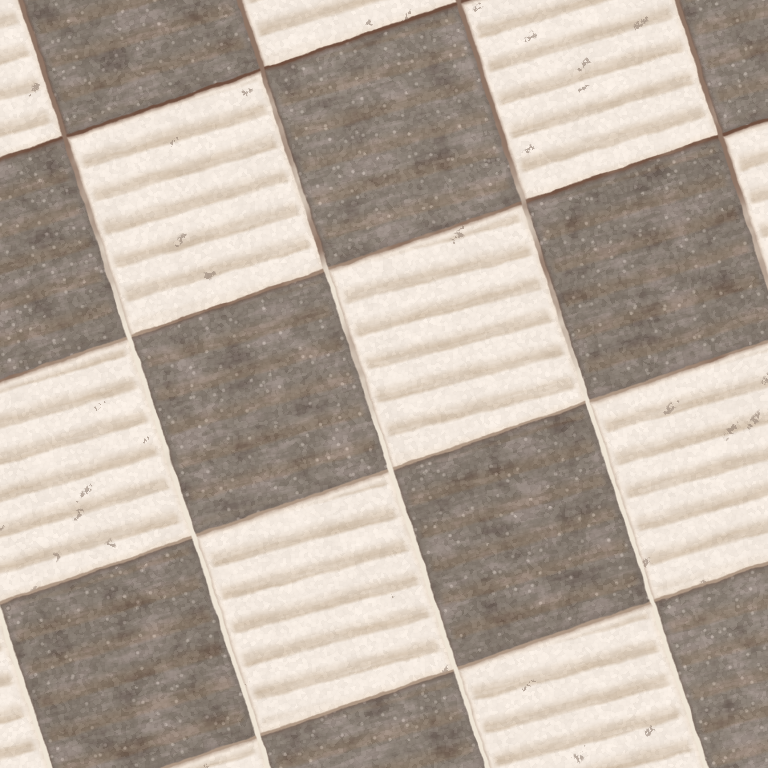
Reproduce this texture procedurally as a Shadertoy shader.

```glsl
const vec2 ORIGIN = vec2(0.509, 0.389);      // one tile corner
const vec2 STEP_ACROSS = vec2(0.2565, 0.0875);
const vec2 STEP_UP = vec2(-0.084, 0.2600);
const float TILE_SIZE = 0.272;
const float RIDGES = 6.0;                     // per tile
const float RIDGE_TILT = 0.055;
const float JOINT_ACROSS = 0.007;             // half widths, in tiles
const float JOINT_UP = 0.011;
const float RIM = 0.045;
const float GRAIN_SCALE = 190.0;
const float CHIP_SCALE = 20.0;
const float FLECK_SCALE = 85.0;

const vec3 CREAM = vec3(0.96, 0.92, 0.88);
const vec3 TAN = vec3(0.82, 0.75, 0.67);
const vec3 RIM_TAN = vec3(0.90, 0.83, 0.75);
const vec3 SLATE = vec3(0.53, 0.49, 0.45);
const vec3 SLATE_LIGHT = vec3(0.60, 0.55, 0.52);
const vec3 SLATE_DARK = vec3(0.45, 0.40, 0.37);
const vec3 GROUT = vec3(0.94, 0.90, 0.84);
const vec3 RUST = vec3(0.43, 0.31, 0.25);
const vec3 CHIP = vec3(0.58, 0.51, 0.46);

vec2 hash22(vec2 p) {
    vec3 q = fract(p.xyx * vec3(0.1031, 0.1030, 0.0973));
    q += dot(q, q.yzx + 33.33);
    return fract((q.xx + q.yz) * q.zy);
}

// Nearest feature: distance and random id
vec2 cellular(vec2 p) {
    vec2 cell = floor(p), nearest = vec2(8.0, 0.0);
    for (int y = -1; y <= 1; y++)
    for (int x = -1; x <= 1; x++) {
        vec2 c = cell + vec2(x, y);
        float d = length(c + hash22(c) - p);
        if (d < nearest.x) nearest = vec2(d, hash22(c + 71.0).x);
    }
    return nearest;
}

// Layered sines, roughly -1 to 1
float waves(vec2 p) {
    float sum = 0.0, amp = 0.5;
    for (int i = 0; i < 5; i++) {
        sum += amp * sin(p.x + 1.7 * sin(p.y)) * cos(p.y - 1.3 * sin(p.x));
        p = mat2(1.5, 1.1, -1.1, 1.5) * p + 2.3;
        amp *= 0.62;
    }
    return sum;
}

void mainImage(out vec4 fragColor, in vec2 fragCoord) {
    vec2 p = fragCoord / iResolution.y;
    float aa = 1.0 / (iResolution.y * TILE_SIZE);

    // Skewed tile grid with slightly uneven edges
    vec2 grid = inverse(mat2(STEP_ACROSS, STEP_UP)) * (p - ORIGIN);
    grid += 0.006 * vec2(waves(p * 45.0), waves(p * 45.0 + 9.0));
    vec2 tile = floor(grid);
    vec2 local = grid - tile;
    vec2 variation = hash22(tile + 40.0);
    vec2 edge = min(local, 1.0 - local);
    float inner = min(edge.x, edge.y);
    bool isLight = mod(tile.x + tile.y, 2.0) < 0.5;

    // Ridges: sharp below, fading upward
    float tilt = RIDGE_TILT + 0.04 * (variation.x - 0.5);
    float height = local.y + tilt * local.x + 0.003 * waves(p * 60.0);
    float phase = fract(RIDGES * height + 0.3 * variation.y);
    float shade = smoothstep(0.0, 0.12, phase) * (1.0 - smoothstep(0.2, 0.62, phase));
    shade *= smoothstep(RIM * 0.4, RIM * 1.4, inner);

    // Surface texture
    float mottle = waves(p * 32.0 + 5.0 * variation);
    float streak = waves(vec2(local.x * 5.0, height * 45.0) + 8.0 * variation);
    vec2 grain = cellular(p * GRAIN_SCALE);
    float speckle = grain.y - 0.5 + 0.4 * (0.45 - grain.x);
    vec3 color;

    if (isLight) {
        color = mix(CREAM, TAN, shade * clamp(0.78 + 0.3 * streak, 0.0, 1.0));
        color = mix(color, RIM_TAN, 0.6 * (1.0 - smoothstep(0.0, RIM, inner)));
        color += 0.018 * mottle + 0.045 * speckle;

        // Scattered chips
        vec2 chip = cellular(p * CHIP_SCALE + 0.25 * waves(p * 130.0));
        float radius = 0.06 + 0.12 * fract(chip.y * 37.0);
        float worn = step(0.84, chip.y) * (1.0 - smoothstep(radius * 0.5, radius, chip.x));
        color = mix(color, CHIP, 0.6 * worn);
    } else {
        color = mix(SLATE, SLATE_LIGHT, smoothstep(-0.1, 0.7, mottle + 0.7 * streak));
        color = mix(color, SLATE_DARK, smoothstep(0.1, 0.9, -mottle - 0.4 * streak));
        color += shade * vec3(0.012, -0.008, -0.028);
        color += 0.035 * (variation.x - 0.5) + 0.07 * speckle;
        color = mix(color, SLATE_DARK, 0.5 * (1.0 - smoothstep(0.0, RIM, inner)));

        // Pale flecks
        vec2 fleck = cellular(p * FLECK_SCALE);
        float bright = step(0.82, fleck.y) * (1.0 - smoothstep(0.08, 0.28, fleck.x));
        color += 0.13 * bright;
    }

    // Joints: pale grout that turns rusty toward the top
    float rust = smoothstep(0.45, 0.9, p.y + 0.25 * waves(p * 14.0));
    float wear = waves(p * 70.0 + 3.0);
    float across = JOINT_ACROSS * (1.0 + 0.5 * wear);
    float up = JOINT_UP * (1.0 + 0.3 * wear);
    float shadow = 1.0 - smoothstep(0.0, 0.028, min(local.x, 1.0 - local.y));
    color = mix(color, RUST, shadow * (0.35 + 0.3 * rust));
    vec3 acrossColor = mix(mix(TAN, RUST, 0.35), RUST, rust);
    color = mix(color, acrossColor, 1.0 - smoothstep(across - aa, across + aa, edge.y));
    vec3 upColor = mix(GROUT, RUST, 0.75 * rust);
    color = mix(color, upColor, 1.0 - smoothstep(up - aa, up + aa, edge.x));

    fragColor = vec4(clamp(color, 0.0, 1.0), 1.0);
}
```
